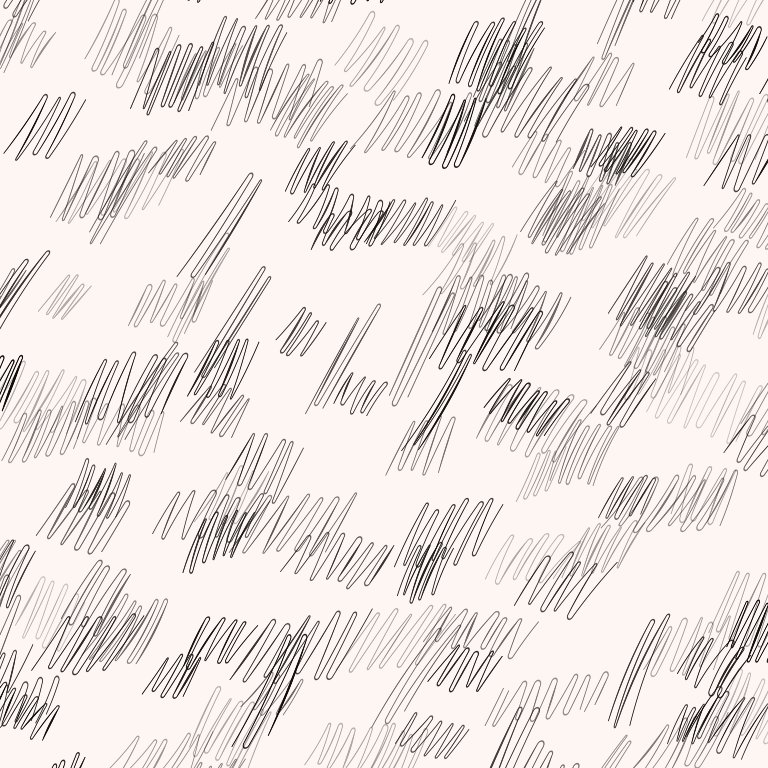
Reproduce this pattern procedurally as a Shadertoy shader.

```glsl
// Slanted pen scribbles: overlapping patches of looping hatch strokes on pale paper.
#define PAPER vec3(0.995, 0.965, 0.952)
#define INK vec3(0.06, 0.045, 0.04)
#define CELL 0.13          // spacing of the patches
#define LAYERS 2           // overlapping patch grids
#define LEAN 0.48          // mean stroke angle from the vertical
#define LEAN_VARY 0.24
#define GAP 0.0074         // mean distance between strokes
#define PEN 0.00062        // half width of a light line

// Sine hash of a patch seed and a channel
float rand(vec2 seed, float channel) {
    return fract(sin(dot(vec3(seed, channel), vec3(127.1, 311.7, 74.7))) * 43758.5453);
}

// Soft line coverage that stays correct for lines thinner than a pixel
float lineCover(float dist, float halfWidth, float pixel) {
    float drawn = max(halfWidth, 0.5 * pixel);
    return smoothstep(drawn + 0.5 * pixel, drawn - 0.5 * pixel, dist) * halfWidth / drawn;
}

// Distance to a segment in x, position along it in y
vec2 segment(vec2 p, vec2 a, vec2 b) {
    vec2 ab = b - a;
    float t = clamp(dot(p - a, ab) / dot(ab, ab), 0.0, 1.0);
    return vec2(length(p - a - ab * t), t);
}

// Turning point of the pen: centre in xy, radius in z
vec3 penTurn(vec2 seed, float k, float count, float gap, float reach, float skew) {
    float side = mod(k, 2.0) * 2.0 - 1.0;
    float x = (k - 0.5 * count + 0.9 * (rand(seed, k + 20.0) - 0.5)) * gap;
    float y = side * reach * mix(0.68, 1.0, rand(seed, k + 50.0)) + skew * x;
    return vec3(x, y, gap * mix(0.12, 0.45, rand(seed, k + 80.0)));
}

// Ink left by one back-and-forth scribble
float scribble(vec2 p, vec2 seed, float pixel) {
    float angle = LEAN + LEAN_VARY * (rand(seed, 1.0) - 0.5);
    float c = cos(angle), s = sin(angle);
    p = vec2(c * p.x - s * p.y, s * p.x + c * p.y);

    // A few patches hold only sparse, long strokes
    bool sparse = rand(seed, 2.0) > 0.9;
    float count = sparse ? 4.0 : floor(mix(7.0, 15.0, rand(seed, 3.0)));
    float reach = sparse ? 0.085 : mix(0.027, 0.054, rand(seed, 4.0));
    float gap = GAP * mix(0.72, 1.3, rand(seed, 5.0));
    float skew = mix(0.0, 0.75, rand(seed, 6.0));
    float strength = mix(0.28, 1.0, rand(seed, 7.0));
    float weight = mix(0.85, 1.25, rand(seed, 8.0));
    p.x += 0.12 * (rand(seed, 9.0) - 0.5) * p.y * p.y / reach;

    float ink = 0.0;
    float nearest = floor(p.x / gap + 0.5 * count);
    for (int i = -2; i <= 2; i++) {
        float k = nearest + float(i);
        if (k < 0.0 || k >= count) continue;
        vec3 start = penTurn(seed, k, count, gap, reach, skew);
        vec3 end = penTurn(seed, k + 1.0, count, gap, reach, skew);

        // Stroke, swelling in the middle where the pen is pressed
        vec2 stroke = segment(p, start.xy + vec2(start.z, 0.0), end.xy - vec2(end.z, 0.0));
        float pressure = pow(rand(seed, k + 110.0), 4.0) * sin(3.14159 * stroke.y);
        float halfWidth = PEN * weight * (0.9 + 1.5 * pressure);
        ink = max(ink, lineCover(stroke.x, halfWidth, pixel));

        // Rounded turn joining the previous stroke
        vec2 q = p - start.xy;
        if (k > 0.0 && q.y * start.y > 0.0 && q.y * (mod(k, 2.0) - 0.5) > 0.0) {
            float bend = abs(length(q * vec2(1.0, 0.65)) - start.z);
            ink = max(ink, lineCover(bend, PEN * weight * 0.9, pixel));
        }
    }
    return ink * strength;
}

void mainImage(out vec4 fragColor, in vec2 fragCoord) {
    vec2 uv = fragCoord / iResolution.y;
    float pixel = 1.0 / iResolution.y;
    float bare = 1.0;

    // Scatter patches over jittered grids
    for (int layer = 0; layer < LAYERS; layer++) {
        vec2 grid = uv / CELL + float(layer) * vec2(17.5, 9.3);
        for (int y = -1; y <= 1; y++) {
            for (int x = -1; x <= 1; x++) {
                vec2 cell = floor(grid) + vec2(x, y);
                vec2 seed = cell + float(layer) * 31.0;
                vec2 centre = cell + vec2(rand(seed, 11.0), rand(seed, 12.0));
                vec2 p = (grid - centre) * CELL;
                if (dot(p, p) < CELL * CELL) bare *= 1.0 - scribble(p, seed, pixel);
            }
        }
    }
    fragColor = vec4(mix(INK, PAPER, bare), 1.0);
}
```
